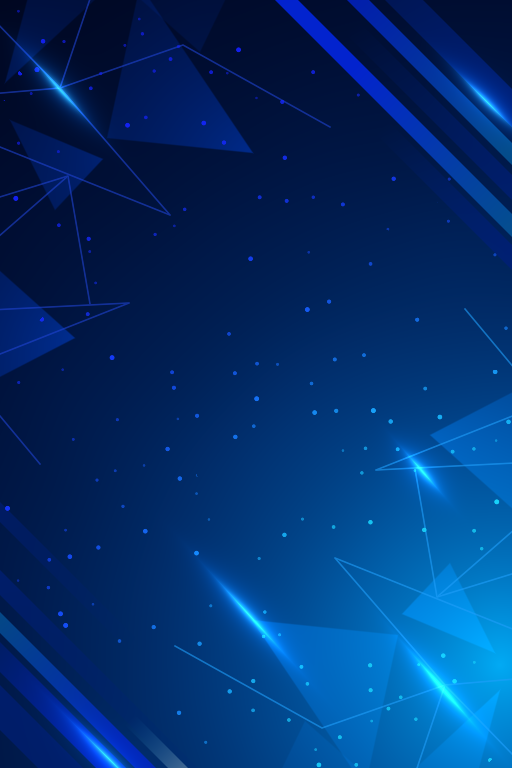
This background is drawn by a Shadertoy shader. Its source:

```glsl
// Deep blue backdrop lit from the lower right: a line web with glassy facets,
// drawn twice by a half turn, plus diagonal ribbons, light streaks and dust.
// Space is 7.68 units tall, with x to the right and y downward from the top.

#define CANVAS_HEIGHT 7.68
#define GLOW_CENTRE vec2(5.0, 6.65)
#define GLOW_COLOUR vec3(0.006, 0.67, 0.96)
#define GLOW_FALLOFF vec3(0.3, 0.385, 0.242)
#define TURN_SUM vec2(5.05, 7.73)
#define LINE_WIDTH 0.007
#define DUST_CELL 0.27
#define DUST_AMOUNT 0.36
#define RIBBON_BLUE vec3(0.01, 0.14, 0.84)
#define RIBBON_TEAL vec3(0.02, 0.33, 0.58)
#define RIBBON_DEEP vec3(0.0, 0.12, 0.47)

float pixel; // size of one pixel in canvas units

vec2 hash2(vec2 p) {
    vec3 q = fract(vec3(p.xyx) * vec3(0.1031, 0.103, 0.0973));
    q += dot(q, q.yzx + 33.33);
    return fract((q.xx + q.yz) * q.zy);
}

float cornerSlope(vec2 cell, vec2 corner, vec2 f) {
    return dot(hash2(cell + corner + 50.0) * 2.0 - 1.0, f - corner);
}

float gradientNoise(vec2 p) {
    vec2 i = floor(p), f = fract(p), w = f * f * (3.0 - 2.0 * f);
    vec2 e = vec2(0.0, 1.0);
    return mix(mix(cornerSlope(i, e.xx, f), cornerSlope(i, e.yx, f), w.x),
               mix(cornerSlope(i, e.xy, f), cornerSlope(i, e.yy, f), w.x), w.y);
}

float segment(vec2 p, vec2 a, vec2 b) {
    vec2 d = b - a;
    return length(p - a - d * clamp(dot(p - a, d) / dot(d, d), 0.0, 1.0));
}

float side(vec2 p, vec2 a, vec2 b) {
    vec2 d = normalize(b - a);
    return d.x * (p.y - a.y) - d.y * (p.x - a.x);
}

// Filled triangle, brightest at its first corner
float facet(vec2 p, vec2 tip, vec2 b, vec2 c) {
    float turn = sign(side(c, tip, b));
    float inside = turn * min(side(p, tip, b), min(side(p, b, c) , side(p, c, tip)) );
    if (turn < 0.0) inside = -max(side(p, tip, b), max(side(p, b, c), side(p, c, tip)));
    return smoothstep(-pixel, pixel, inside) * exp(-0.55 * length(p - tip));
}

float web(vec2 p) {
    vec2 hub = vec2(0.6, 0.88), crest = vec2(1.83, 0.45), elbow = vec2(1.7, 2.15);
    vec2 knot = vec2(0.68, 1.76), beak = vec2(1.29, 3.03);
    float d = min(segment(p, vec2(-0.1, 0.16), hub), segment(p, vec2(-0.1, 0.94), hub));
    d = min(d, min(segment(p, hub, crest), segment(p, crest, vec2(3.3, 1.27))));
    d = min(d, min(segment(p, hub, elbow), segment(p, elbow, vec2(-0.1, 1.43))));
    d = min(d, min(segment(p, hub, vec2(0.93, -0.1)), segment(p, knot, vec2(0.9, 3.04))));
    d = min(d, min(segment(p, knot, vec2(-0.1, 2.0)), segment(p, knot, vec2(-0.1, 2.44))));
    d = min(d, min(segment(p, beak, vec2(-0.1, 3.1)), segment(p, beak, vec2(-0.1, 3.58))));
    d = min(d, segment(p, vec2(0.4, 4.64), vec2(-0.1, 4.04)));
    return 1.0 - smoothstep(LINE_WIDTH - 0.5 * pixel, LINE_WIDTH + 0.7 * pixel, d);
}

float facets(vec2 p) {
    return facet(p, vec2(2.53, 1.53), vec2(1.07, 1.38), vec2(1.4, -0.15))
         + facet(p, vec2(1.03, 1.59), vec2(0.1, 1.2), vec2(0.55, 2.1)) * 0.8
         + facet(p, vec2(0.75, 3.38), vec2(-0.1, 2.62), vec2(-0.1, 3.82))
         + facet(p, vec2(0.05, 0.83), vec2(0.3, -0.1), vec2(1.0, -0.05)) * 0.6
         + facet(p, vec2(2.0, 0.52), vec2(1.3, -0.1), vec2(2.3, -0.1)) * 0.3;
}

// Diagonal band from "left" along x - y; paint blends over the "run" of x + y
void ribbon(inout vec3 col, vec2 p, float left, float width, vec2 run, vec4 from, vec4 to) {
    float s = p.x - p.y - left;
    float cover = smoothstep(-pixel, pixel, s) * smoothstep(-pixel, pixel, width - s);
    vec4 paint = mix(from, to, clamp((p.x + p.y - run.x) / (run.y - run.x), 0.0, 1.0));
    col = mix(col, paint.rgb, cover * paint.a);
}

vec3 streak(vec2 p, vec2 centre, float reach, float slope) {
    vec2 along = normalize(vec2(1.0, slope)), q = p - centre;
    float u = dot(q, along) / reach, v = abs(q.x * along.y - q.y * along.x);
    float halo = exp(-u * u * 2.5 - v * 11.0), core = exp(-u * u * 9.0 - v * 38.0);
    return halo * vec3(0.0, 0.22, 0.48) + core * vec3(0.2, 0.6, 0.55);
}

void mainImage(out vec4 fragColor, in vec2 fragCoord) {
    pixel = CANVAS_HEIGHT / iResolution.y;
    vec2 p = vec2(fragCoord.x, iResolution.y - fragCoord.y) * pixel;
    float light = exp(-0.3 * length(p - GLOW_CENTRE));
    vec3 col = GLOW_COLOUR * exp(-GLOW_FALLOFF * length(p - GLOW_CENTRE));
    col *= 1.0 + 0.05 * gradientNoise(p * 0.8);

    // Ribbons, upper right then lower left
    ribbon(col, p, 2.42, 0.25, vec2(5.1, 7.6), vec4(RIBBON_DEEP, 0.0), vec4(RIBBON_DEEP, 0.8));
    ribbon(col, p, 2.75, 0.23, vec2(4.2, 7.5), vec4(RIBBON_BLUE, 0.95), vec4(RIBBON_TEAL, 0.9));
    ribbon(col, p, 3.12, 0.25, vec2(3.8, 7.0), vec4(RIBBON_DEEP, 0.0), vec4(RIBBON_DEEP, 0.7));
    ribbon(col, p, 3.47, 0.22, vec2(3.5, 6.6), vec4(RIBBON_BLUE, 0.75), vec4(RIBBON_TEAL, 0.85));
    ribbon(col, p, 3.85, 0.38, vec2(3.8, 6.0), vec4(RIBBON_DEEP, 0.5), vec4(RIBBON_DEEP, 0.9));
    ribbon(col, p, -5.22, 0.2, vec2(5.0, 7.8), vec4(RIBBON_DEEP, 0.6), vec4(RIBBON_DEEP, 0.0));
    ribbon(col, p, -5.95, 0.25, vec2(5.7, 9.0), vec4(RIBBON_DEEP, 0.7), vec4(RIBBON_DEEP, 0.1));
    ribbon(col, p, -6.33, 0.21, vec2(6.1, 8.6), vec4(RIBBON_TEAL, 0.8), vec4(RIBBON_BLUE, 0.7));
    ribbon(col, p, -6.72, 0.3, vec2(6.4, 8.8), vec4(RIBBON_DEEP, 0.6), vec4(RIBBON_BLUE, 0.8));
    ribbon(col, p, -7.3, 0.45, vec2(7.0, 8.6), vec4(RIBBON_DEEP, 0.7), vec4(RIBBON_DEEP, 0.6));
    ribbon(col, p, -6.0, 0.2, vec2(8.5, 9.5), vec4(RIBBON_TEAL, 0.0), vec4(0.3, 0.45, 0.6, 0.8));

    // Facets and web, upper left and its half turn
    vec2 turned = TURN_SUM - p;
    col += facets(p) * vec3(0.0, 0.09, 0.3) + facets(turned) * vec3(0.0, 0.11, 0.2);
    col = mix(col, vec3(0.12, 0.26, 0.82), web(p) * 0.6);
    col = mix(col, vec3(0.12, 0.62, 0.98), web(turned) * 0.6);

    // Dust, gathered by noise and kept off the two ribbon corners
    vec2 cell = floor(p / DUST_CELL), seed = hash2(cell + 7.0);
    vec2 spot = (cell + 0.15 + 0.7 * hash2(cell + 91.0)) * DUST_CELL;
    float ribbonZone = smoothstep(1.7, 2.5, abs(p.x - p.y + 1.6) - 2.0);
    float chance = DUST_AMOUNT * (0.8 + 1.8 * gradientNoise(p * 0.9)) * (1.0 - ribbonZone);
    float radius = mix(0.012, 0.025, seed.y);
    float dot1 = 1.0 - smoothstep(radius - 0.5 * pixel, radius + 0.5 * pixel, length(p - spot));
    vec3 dustColour = mix(vec3(0.08, 0.12, 1.0), vec3(0.1, 0.85, 1.0), smoothstep(0.1, 0.6, light));
    col = mix(col, dustColour, dot1 * step(seed.x, chance) * (0.45 + 0.5 * seed.y));

    // Light streaks
    col += streak(p, vec2(0.6, 0.9), 0.75, 1.1) + streak(p, vec2(4.87, 1.02), 0.75, 1.0);
    col += streak(p, vec2(4.22, 4.71), 0.5, 1.15) + streak(p, vec2(2.5, 6.16), 0.95, 1.1);
    col += streak(p, vec2(4.42, 6.88), 0.9, 1.15) + streak(p, vec2(1.1, 7.6), 0.95, 1.0);
    fragColor = vec4(clamp(col, 0.0, 1.0), 1.0);
}
```
